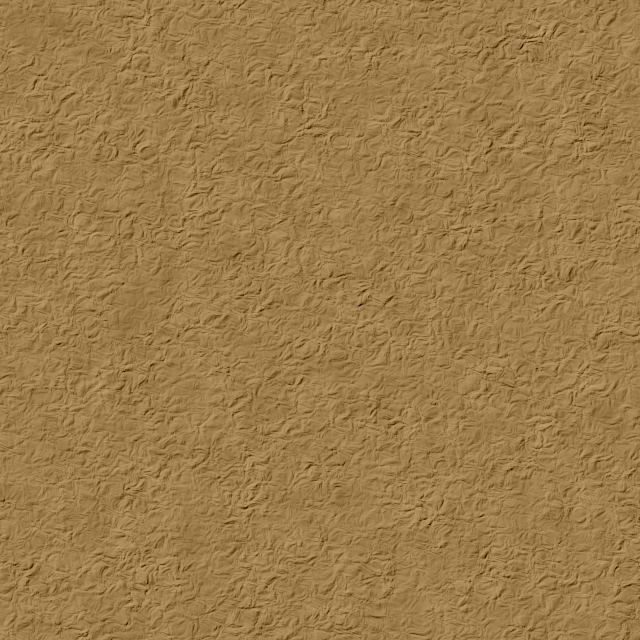
A WebGL 2 fragment shader for this texture:

```glsl
#version 300 es
precision highp float;

#define CLAY_COLOR vec3(0.623, 0.495, 0.304)
#define TONE_TINT vec3(0.96, 1.0, 1.0)
#define GRAIN_CELLS vec2(50.0, 58.0)
#define LIGHT_DIR vec2(-0.6, 0.8)
#define RELIEF 0.066
#define WARP 0.6
#define OCTAVES 3
#define OCTAVE_GAIN 0.52
#define SAMPLE_STEP 0.07
#define PATCH_CELLS 6.5
#define PATCH_SHADE 0.03
#define MOTTLING 0.05

uniform vec2 u_resolution;
out vec4 fragColor;

// Random unit vector for a lattice corner
vec2 cornerGradient(vec2 cell) {
    uvec2 q = uvec2(ivec2(cell) + 4096);
    uint h = q.x * 1597334673u ^ q.y * 3812015801u;
    h = (h ^ (h >> 15)) * 2246822519u;
    h ^= h >> 13;
    float angle = float(h & 65535u) * 6.28319 / 65536.0;
    return vec2(cos(angle), sin(angle));
}

float gradientNoise(vec2 p) {
    vec2 cell = floor(p);
    vec2 f = p - cell;
    vec2 w = f * f * f * (f * (f * 6.0 - 15.0) + 10.0);
    vec2 right = vec2(1.0, 0.0);
    vec2 up = vec2(0.0, 1.0);
    float a = dot(cornerGradient(cell), f);
    float b = dot(cornerGradient(cell + right), f - right);
    float c = dot(cornerGradient(cell + up), f - up);
    float d = dot(cornerGradient(cell + 1.0), f - 1.0);
    return mix(mix(a, b, w.x), mix(c, d, w.x), w.y);
}

// Rounded bumps separated by narrow, winding creases
float clayHeight(vec2 p) {
    p += WARP * vec2(gradientNoise(p * 0.8 + 31.7), gradientNoise(p * 0.8 + 87.3));
    float height = 0.0;
    float amplitude = 1.0;
    p = mat2(0.8, 0.6, -0.6, 0.8) * p;
    for (int i = 0; i < OCTAVES; i++) {
        float n = gradientNoise(p);
        height += amplitude * sqrt(n * n + 0.002);
        p = mat2(1.6, 1.2, -1.2, 1.6) * p + 19.4;
        amplitude *= OCTAVE_GAIN;
    }
    return height;
}

void main() {
    vec2 uv = gl_FragCoord.xy / u_resolution;
    vec2 grain = uv * GRAIN_CELLS;

    // Slope towards the light
    vec2 offset = SAMPLE_STEP * LIGHT_DIR;
    float lit = (clayHeight(grain - offset) - clayHeight(grain + offset)) / (2.0 * SAMPLE_STEP);

    // Uneven roughness, with a few worn and slightly darker patches
    float patchNoise = gradientNoise(uv * PATCH_CELLS + 5.2) + 0.15 * gradientNoise(uv * PATCH_CELLS * 4.0);
    float worn = smoothstep(0.36, 0.58, patchNoise);
    float roughness = 1.0 + 0.7 * gradientNoise(grain * 0.23 + 11.0);
    lit *= roughness * mix(1.0, 0.4, worn);

    // Soft highlights and deeper shadows
    lit = lit > 0.0 ? lit / (1.0 + 0.35 * lit) : lit * (1.0 - 0.2 * lit);

    // Gentle colour drift from broad to grain scale
    float drift = gradientNoise(uv * 11.0 + 43.0) * 0.5 + gradientNoise(uv * 29.0 + 71.0);
    float tone = RELIEF * lit + MOTTLING * drift - PATCH_SHADE * worn;
    fragColor = vec4(clamp(CLAY_COLOR + TONE_TINT * tone, 0.0, 1.0), 1.0);
}
```
